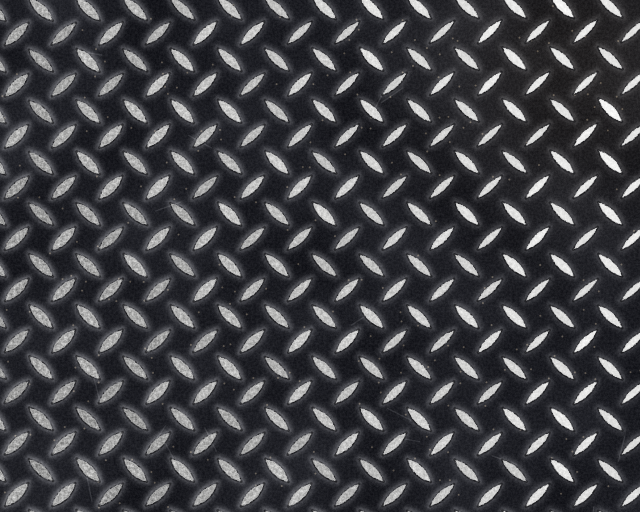
Reproduce this texture procedurally as a WebGL 2 fragment shader.

```glsl
#version 300 es
precision highp float;
// Worn dark steel tread plate with raised lens-shaped studs in two alternating slants.
uniform vec2 u_resolution;
out vec4 outColor;

// Lengths are in canvas heights.
#define PERIOD vec2(0.0920, 0.0999)
#define RISING_START vec2(0.0326, 0.0342)
#define FALLING_START vec2(0.0800, 0.0820)
#define STUD_ANGLE 0.76
#define HALF_LENGTH 0.0315
#define HALF_WIDTH 0.0094
#define OUTLINE 0.0013
#define HALO_SIZE 0.0075
#define SCRATCHES 16
#define STEEL_DARK vec3(0.085, 0.088, 0.108)
#define STEEL_SHEEN vec3(0.185, 0.190, 0.215)
#define STUD_WHITE vec3(0.92, 0.92, 0.915)

float hash(vec2 p) {
    vec3 q = fract(p.xyx * vec3(0.1031, 0.1030, 0.0973));
    q += dot(q, q.yzx + 33.33);
    return fract((q.x + q.y) * q.z);
}

vec2 gradientAt(vec2 cell) {
    float a = 6.2832 * hash(cell);
    return vec2(cos(a), sin(a));
}

float gradientNoise(vec2 p) {
    vec2 i = floor(p), f = p - i, e = vec2(0, 1);
    vec2 w = f * f * f * (f * (f * 6.0 - 15.0) + 10.0);
    float low = mix(dot(gradientAt(i), f), dot(gradientAt(i + e.yx), f - e.yx), w.x);
    float high = mix(dot(gradientAt(i + e), f - e), dot(gradientAt(i + 1.0), f - 1.0), w.x);
    return mix(low, high, w.y);
}

// Signed distance to a lens with its tips on the x axis.
float lensDistance(vec2 p, float halfLength, float halfWidth) {
    p = abs(p);
    float radius = (halfLength * halfLength + halfWidth * halfWidth) / (2.0 * halfWidth);
    float offset = radius - halfWidth;
    return (p.x - halfLength) * offset > p.y * halfLength
        ? length(p - vec2(halfLength, 0)) : length(p + vec2(0, offset)) - radius;
}

float segmentDistance(vec2 p, vec2 a, vec2 along) {
    return length(p - a - along * clamp(dot(p - a, along) / dot(along, along), 0.0, 1.0));
}

// Bare plate: broad sheen, fine grain, scratches and grit.
vec3 plate(vec2 p, float pixel) {
    float cloud = gradientNoise(p * 5.0) + 0.5 * gradientNoise(p * 14.0 + 7.0);
    float grain = gradientNoise(p * 190.0) + 0.7 * gradientNoise(p * 390.0);
    vec3 color = mix(STEEL_DARK, STEEL_SHEEN, clamp(0.25 + 0.5 * cloud, 0.0, 1.0));
    color += 0.05 * grain;
    color += vec3(0.035, 0.025, 0.008) * exp(-12.0 * dot(p - vec2(1.14, 0.87), p - vec2(1.14, 0.87)));
    for (int i = 0; i < SCRATCHES; i++) {
        float id = float(i);
        vec2 start = vec2(1.25 * hash(vec2(id, 3.0)), hash(vec2(id, 8.0)));
        float a = 6.2832 * hash(vec2(id, 15.0));
        float d = segmentDistance(p, start, 0.05 * vec2(cos(a), sin(a)));
        color += 0.09 * (1.0 - smoothstep(0.0, 0.0006 + pixel, d));
    }
    vec2 cell = floor(p * 45.0);
    vec2 spot = 0.2 + 0.6 * vec2(hash(cell + 5.0), hash(cell + 11.0));
    float grit = length(fract(p * 45.0) - spot) / 45.0;
    float present = step(0.88, hash(cell + 23.0));
    return color + present * vec3(0.26, 0.23, 0.18) * (1.0 - smoothstep(0.0005, 0.0012 + pixel, grit));
}

void main() {
    vec2 p = gl_FragCoord.xy / u_resolution.y;
    vec2 uv = gl_FragCoord.xy / u_resolution;
    float pixel = 1.0 / u_resolution.y;
    vec3 color = plate(p, pixel);

    // Slight lens and perspective drift of the grid.
    vec2 grid = p - vec2(0.009 * uv.x * uv.x * uv.x, 0.009 * uv.x * (uv.y * uv.y - 0.2));
    float light = smoothstep(0.1, 1.0, 0.8 * uv.x + 0.25 * uv.y);
    float mottle = gradientNoise(p * 160.0) + 0.7 * gradientNoise(p * 330.0 + 9.0);

    for (int family = 0; family < 2; family++) {
        float slant = family == 0 ? 1.0 : -1.0;
        vec2 cells = (grid - (family == 0 ? RISING_START : FALLING_START)) / PERIOD;
        vec2 id = floor(cells + 0.5);
        vec2 local = (cells - id) * PERIOD;
        float vary = hash(id + 40.0 + 30.0 * slant) - 0.5;

        // Rotate so x runs along the stud and y points to its upper side.
        float angle = slant * (STUD_ANGLE + 0.06 * vary);
        vec2 axis = vec2(cos(angle), sin(angle));
        vec2 stud = vec2(dot(local, axis), dot(local, vec2(-axis.y, axis.x)));
        float narrowing = family == 0 ? 0.30 * light : 0.12 * light;
        float width = HALF_WIDTH * (1.0 - narrowing + 0.12 * vary);
        float d = lensDistance(stud, HALF_LENGTH, width) + 0.0006 * mottle;

        // Polished slope fading into the plate.
        float side = smoothstep(-0.008, 0.008, stud.y);
        float halo = exp(-max(d, 0.0) / HALO_SIZE) * smoothstep(0.021, 0.004, d);
        color += halo * mix(0.36, 0.19, light) * (0.75 + 0.4 * side + 0.35 * mottle);

        // Broken dark outline, heavier below, with pits at the tips.
        float line = 1.0 - smoothstep(0.0, OUTLINE + pixel, abs(d - 0.0008));
        float broken = clamp(0.65 + 0.9 * mottle - 0.3 * side, 0.0, 1.0);
        float pit = length(vec2(abs(stud.x) - HALF_LENGTH, stud.y));
        float dark = max(line * broken, 0.8 * (1.0 - smoothstep(0.001, 0.0025 + pixel, pit)));

        // Flat worn top.
        float tone = mix(0.70, 1.0, light) + 0.10 * vary + mix(0.24, 0.06, light) * mottle;
        tone += 0.12 * (1.0 - light) * smoothstep(-0.003, 0.0, d);
        color = mix(color, STUD_WHITE * tone, smoothstep(0.5 * pixel, -0.5 * pixel, d));
        color = mix(color, vec3(0.06, 0.06, 0.07), 0.85 * dark);
    }
    outColor = vec4(clamp(color, 0.0, 1.0), 1.0);
}
```
